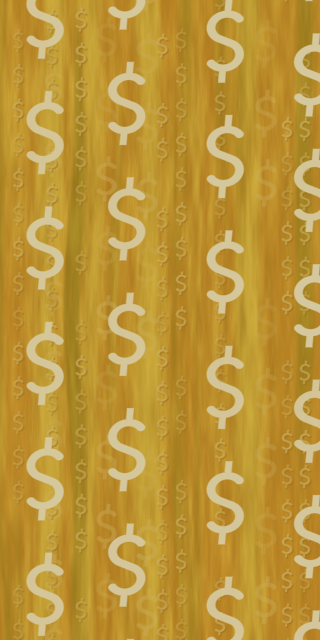
Give the GLSL for this pattern, as a WebGL 2 fragment shader.

```glsl
#version 300 es
precision highp float;
// Columns of pale dollar signs in three sizes over streaked golden wood.

uniform vec2 u_resolution;
out vec4 fragColor;

const vec3 AMBER = vec3(0.725, 0.520, 0.145);
const vec3 OLIVE = vec3(0.615, 0.505, 0.125);
const vec3 STRAW = vec3(0.765, 0.630, 0.210);
const vec3 BRONZE = vec3(0.600, 0.420, 0.100);
const vec3 SAND = vec3(0.800, 0.690, 0.370);
const vec3 CREAM = vec3(0.835, 0.785, 0.620);

// Each column: x, height of its first sign, sign half height.
const vec3 LARGE[4] = vec3[](vec3(0.141, 0.143, 0.130), vec3(0.396, 0.234, 0.130),
  vec3(0.704, 0.068, 0.130), vec3(0.977, 0.323, 0.130));
const vec3 MEDIUM[4] = vec3[](vec3(0.167, 0.207, 0.062), vec3(0.333, 0.138, 0.070),
  vec3(0.460, 0.086, 0.074), vec3(0.831, 0.125, 0.074));
const vec3 SMALL[8] = vec3[](vec3(0.057, 0.029, 0.035), vec3(0.162, 0.090, 0.036),
  vec3(0.253, 0.094, 0.037), vec3(0.507, 0.013, 0.037), vec3(0.566, 0.030, 0.036),
  vec3(0.688, 0.051, 0.036), vec3(0.897, 0.078, 0.036), vec3(0.953, 0.077, 0.036));
const float LARGE_PITCH = 0.3607;
const float MEDIUM_PITCH = 0.2172;
const float SMALL_PITCH = 0.1085;

float hash(vec2 p) {
  vec3 q = fract(vec3(p.xyx) * 0.1031);
  q += dot(q, q.yzx + 33.33);
  return fract((q.x + q.y) * q.z);
}

float noise(vec2 p) {
  vec2 i = floor(p), f = fract(p);
  f = f * f * (3.0 - 2.0 * f);
  return mix(mix(hash(i), hash(i + vec2(1, 0)), f.x),
             mix(hash(i + vec2(0, 1)), hash(i + vec2(1, 1)), f.x), f.y);
}

float fbm(vec2 p) {
  float sum = 0.0, weight = 0.5;
  for (int i = 0; i < 4; i++) {
    sum += weight * noise(p);
    p = p * 2.03 + 17.0;
    weight *= 0.5;
  }
  return sum / 0.9375;
}

// Distance to an arc centred on angle mid, reaching halfSpan to each side.
float arcDistance(vec2 p, float radius, float mid, float halfSpan) {
  float c = cos(mid), s = sin(mid);
  p = vec2(c * p.x + s * p.y, abs(c * p.y - s * p.x));
  vec2 tip = radius * vec2(cos(halfSpan), sin(halfSpan));
  return atan(p.y, p.x) < halfSpan ? abs(length(p) - radius) : length(p - tip);
}

float segmentDistance(vec2 p, vec2 a, vec2 b) {
  vec2 ab = b - a;
  return length(p - a - ab * clamp(dot(p - a, ab) / dot(ab, ab), 0.0, 1.0));
}

// Slanted sign of half height 1: two bowls, a spine and two stubs.
float signDistance(vec2 p) {
  p.x = (p.x - 0.09 * p.y) / 1.2;
  vec2 bowl = vec2(0.0, 0.34), spineEnd = vec2(-0.128, 0.058);
  float d = min(arcDistance(p - bowl, 0.31, 2.48, 1.81),
                arcDistance(-p - bowl, 0.31, 2.48, 1.81));
  d = min(d, segmentDistance(p, spineEnd, -spineEnd)) - 0.088;
  vec2 stub = abs(vec2(p.x, abs(p.y) - 0.82)) - vec2(0.070, 0.18);
  return min(d, max(stub.x, stub.y));
}

// Coverage of one column; each sign's strength varies from low to high.
float column(vec2 p, vec3 col, float pitch, float low, float high, float dropout) {
  float row = floor((p.y - col.y) / pitch + 0.5);
  vec2 local = (p - vec2(col.x, col.y + row * pitch)) / col.z;
  float edge = 0.8 / (u_resolution.x * col.z);
  float chance = hash(vec2(row + 7.0, col.x * 311.0));
  float strength = mix(low, high, hash(vec2(col.x * 173.0, row + 31.0)));
  return smoothstep(edge, -edge, signDistance(local)) * strength * step(dropout, chance);
}

float band(float x, float center, float width) {
  float t = (x - center) / width;
  return exp(-t * t);
}

// Vertical streaks with olive and straw bands and fine fibres.
vec3 wood(vec2 p) {
  float x = p.x + 0.025 * (noise(p * vec2(6.0, 2.0)) - 0.5);
  float streak = fbm(vec2(x * 16.0, p.y * 1.3));
  float fibre = fbm(vec2(x * 60.0, p.y * 7.0 + 3.0));
  float olive = band(x, 0.01, 0.02) + band(x, 0.24, 0.025) + band(x, 0.59, 0.05) + band(x, 0.95, 0.03);
  float straw = band(x, 0.16, 0.04) + band(x, 0.29, 0.03) + band(x, 0.46, 0.045) + band(x, 0.79, 0.04);
  vec3 color = mix(AMBER, STRAW, smoothstep(0.4, 0.95, 0.6 * streak + 0.4 * fibre + 0.32 * straw));
  float dark = fbm(vec2(x * 22.0 + 40.0, p.y * 0.9));
  color = mix(color, OLIVE, 0.8 * smoothstep(0.5, 0.95, dark + 0.35 * olive - 0.1 * straw));
  return color + 0.11 * (fibre - 0.5) * vec3(1.0, 0.95, 0.5);
}

void main() {
  vec2 p = gl_FragCoord.xy / u_resolution.x;
  vec3 color = wood(p);
  // Faint middle signs.
  for (int i = 0; i < 4; i++)
    color = mix(color, SAND, column(p, MEDIUM[i], MEDIUM_PITCH, 0.18, 0.42, 0.06));
  // Small signs with a soft cast edge.
  for (int i = 0; i < 8; i++) {
    float shade = column(p + vec2(-0.004, 0.004), SMALL[i], SMALL_PITCH, 0.35, 0.55, 0.17);
    color = mix(color, BRONZE, shade);
    color = mix(color, SAND, column(p, SMALL[i], SMALL_PITCH, 0.4, 0.75, 0.17));
  }
  // Bold foreground signs.
  for (int i = 0; i < 4; i++)
    color = mix(color, CREAM, column(p, LARGE[i], LARGE_PITCH, 0.94, 1.0, 0.0));
  fragColor = vec4(color, 1.0);
}
```
